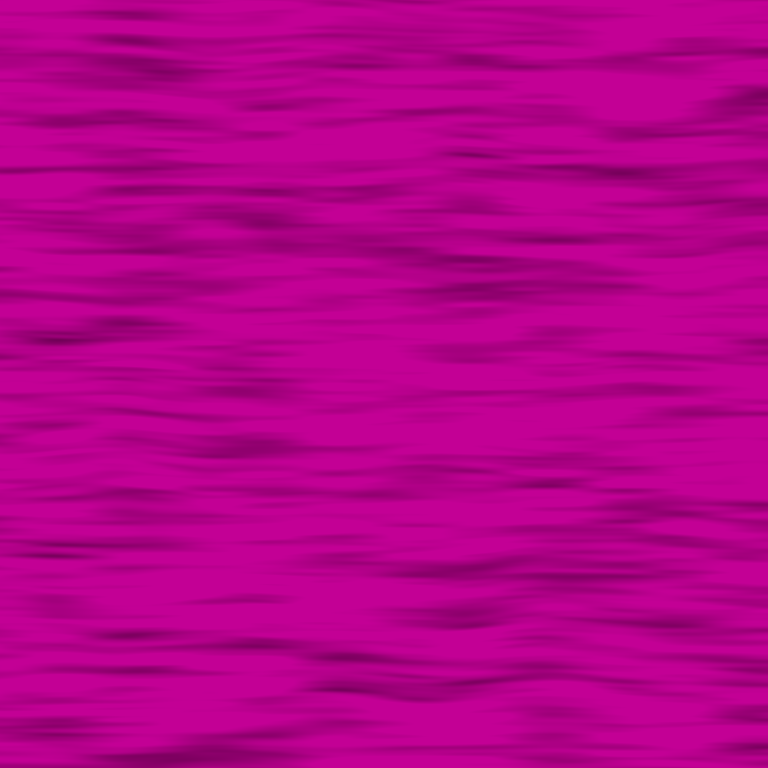
This texture is drawn by a WebGL 2 fragment shader. Its source:

```glsl
#version 300 es
precision highp float;
precision highp int;
// Magenta surface brushed with soft, dark horizontal streaks.

uniform vec2 u_resolution;
out vec4 fragColor;

// Integer hash of a lattice cell, 0 to 1
float hash(ivec2 cell) {
    uvec2 q = uvec2(cell) * uvec2(1597u, 3812u) + uvec2(7919u, 104u);
    uint h = (q.x ^ (q.y * 2531u)) * 73331u;
    h = (h ^ (h >> 15)) * 40503u;
    h = (h ^ (h >> 13)) * 60493u;
    h ^= h >> 16;
    return float(h & 65535u) / 65535.0;
}

// Smoothly interpolated value noise
float valueNoise(vec2 p) {
    ivec2 cell = ivec2(floor(p));
    vec2 f = fract(p);
    f = f * f * (3.0 - 2.0 * f);
    float bottom = mix(hash(cell), hash(cell + ivec2(1, 0)), f.x);
    float top = mix(hash(cell + ivec2(0, 1)), hash(cell + ivec2(1, 1)), f.x);
    return mix(bottom, top, f.y);
}

// Layers of noise, each stretched along x and finer than the one before
float streaks(vec2 p) {
    return 0.15 * valueNoise(p * vec2(6.0, 30.0) + vec2(3.3, 11.7))
         + 0.40 * valueNoise(p * vec2(7.5, 66.0) + vec2(41.6, 83.2))
         + 0.29 * valueNoise(p * vec2(11.0, 122.0) + vec2(97.1, 205.4))
         + 0.16 * valueNoise(p * vec2(15.0, 205.0) + vec2(153.8, 431.9));
}

void main() {
    vec2 uv = gl_FragCoord.xy / u_resolution;

    // Gentle bending of the streaks
    uv.y += 0.010 * valueNoise(uv * vec2(7.0, 10.0) + 20.0);

    // Flat base colour below the threshold, deepening shade above it
    float depth = max(streaks(uv) - 0.412, 0.0);
    float shade = depth * (0.63 + 0.65 * depth);
    fragColor = vec4(vec3(0.765, 0.0, 0.586) * (1.0 - shade), 1.0);
}
```
